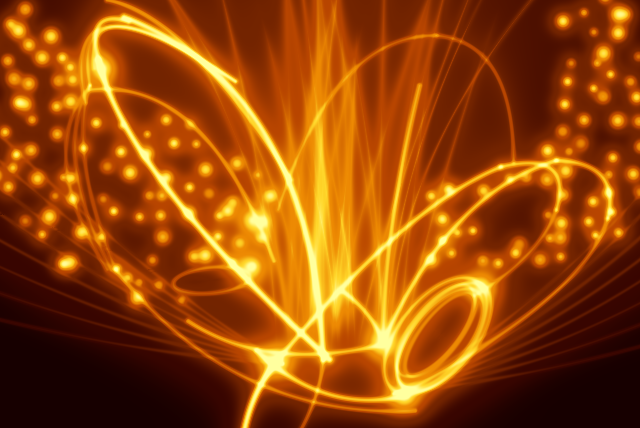
A Shadertoy shader for this background:

```glsl
float hash(float n) {
  n = fract(n * 0.1031);
  n *= n + 33.33;
  return fract(n * (n + n));
}

vec2 hash2(vec2 cell) {
  vec3 q = fract(cell.xyx * vec3(0.1031, 0.103, 0.0973));
  q += dot(q, q.yzx + 33.33);
  return fract((q.xx + q.yz) * q.zy);
}

// Distance to a quadratic Bezier curve: start, control, end
float curveDistance(vec2 p, mat3x2 pts) {
  vec2 u = pts[1] - pts[0], v = pts[2] - pts[1] - u, w = pts[0] - p, t;
  float k = 1.0 / dot(v, v), kx = k * dot(u, v);
  float m = k * (2.0 * dot(u, u) + dot(w, v)) / 3.0 - kx * kx;
  float q = k * dot(w, u) - kx * (kx * kx + 3.0 * m);
  float h = q * q + 4.0 * m * m * m;
  if (h >= 0.0) {
    vec2 x = (vec2(1, -1) * sqrt(h) - q) / 2.0;
    x = sign(x) * pow(abs(x), vec2(1.0 / 3.0));
    t = vec2(x.x + x.y - kx);
  } else {
    float z = sqrt(-m), a = acos(clamp(q / (2.0 * m * z), -1.0, 1.0)) / 3.0;
    t = vec2(2.0 * cos(a), -sqrt(3.0) * sin(a) - cos(a)) * z - kx;
  }
  t = clamp(t, 0.0, 1.0);
  return min(length(w + (2.0 * u + v * t.x) * t.x), length(w + (2.0 * u + v * t.y) * t.y));
}

// Hot core with a soft halo
float glowLine(float d, float power) {
  float width = 0.4 + 0.25 * power;
  return power * (1.5 * exp(-d * d / (width * width)) + 0.36 * exp(-d / 2.4));
}

float stroke(vec2 p, mat3x2 pts, float power) {
  return glowLine(curveDistance(p, pts), power);
}

float ring(vec2 p, vec2 radius, float angle, float power) {
  float c = cos(angle), s = sin(angle);
  p = mat2(c, -s, s, c) * p;
  float k = length(p / radius);
  return glowLine(abs(k - 1.0) * k / max(length(p / (radius * radius)), 0.001), power);
}

float flare(vec2 p, float x, float y) {
  return 2.4 * exp(-length(p - vec2(x, y)) / 2.2);
}

// Oval falloff: center in xy, radii in zw
float blob(vec2 p, vec4 oval) {
  p = (p - oval.xy) / oval.zw;
  return exp(-dot(p, p));
}

float ribbons(vec2 p) {
  // Left loops
  float e = stroke(p, mat3x2(23, 86, 29, 60, 77, 16), 1.2);
  e += stroke(p, mat3x2(29, 96, 73, 79, 75.5, 16), 1.1);
  e += stroke(p, mat3x2(23, 86, 20, 98, 30, 95), 0.8);
  e += stroke(p, mat3x2(25, 100, 43, 97, 68, 58), 0.5);
  e += stroke(p, mat3x2(21, 79, 48, 82, 64, 39), 0.45);
  // Loose strands over and beside them
  for (float i = 0.0; i < 3.0; i++) {
    e += stroke(p, mat3x2(20.0 + i, 76.0 + 4.0 * i, 13.0 + 3.0 * i, 109.0 - 2.0 * i, 55, 81), 0.35);
    e += stroke(p, mat3x2(21, 80, 8.0 + 4.0 * i, 64, 25.0 + i, 37), 0.22);
  }
  // High arch
  e += stroke(p, mat3x2(65, 51, 78, 92, 102, 91.7), 0.3);
  e += stroke(p, mat3x2(102, 91.7, 120, 90, 120, 62), 0.3);
  // Right loops
  e += stroke(p, mat3x2(65, 16, 95, 52, 117, 61), 0.75);
  e += stroke(p, mat3x2(117, 61, 134, 65, 130, 51), 0.7);
  e += stroke(p, mat3x2(130, 51, 126, 40, 111, 31), 0.3);
  e += stroke(p, mat3x2(89.5, 20, 105, 55, 130, 62.5), 0.75);
  e += stroke(p, mat3x2(130, 62.5, 145, 62, 142, 49), 0.7);
  e += stroke(p, mat3x2(142, 49, 137, 31, 94, 8), 0.4);
  // Lower arcs and tails
  e += stroke(p, mat3x2(44, 25, 62, 13, 89.5, 19.5), 0.6);
  e += stroke(p, mat3x2(60, 18, 76, 3, 95, 7.6), 0.8);
  e += stroke(p, mat3x2(27, 37, 55, 2, 97, 4), 0.4);
  e += stroke(p, mat3x2(65, 16, 59, 9, 57, -1), 1.4);
  e += stroke(p, mat3x2(75.5, 16, 75, 8, 70, -1), 0.4);
  e += stroke(p, mat3x2(80, 32, 87, 27, 89.5, 20), 0.7);
  e += stroke(p, mat3x2(89.5, 20, 90, 48, 98, 80), 0.5);
  // Coils
  e += ring(p - vec2(49.5, 34.5), vec2(9, 3), 0.1, 0.3);
  for (float i = 0.0; i < 5.0; i++) {
    vec2 shift = hash2(vec2(i, 3)) - 0.5;
    e += ring(p - vec2(102.5, 21.5) - 4.0 * shift, vec2(16, 8.5) - i, 0.9, 0.5 - 0.06 * i);
  }
  return e;
}

// Rays rising from the middle, and threads sweeping to both sides
float fibers(vec2 p) {
  float e = 0.0, h = max((p.y - 17.0) / 83.0, 0.0);
  for (float i = 1.0; i < 37.0; i++) {
    float base = mix(63.0, 95.0, hash(i)), bend = 1.2 + hash(i + 40.0);
    float lean = (base - 78.0) * 0.7 + 52.0 * (hash(i + 80.0) - 0.5);
    float slope = lean * bend * pow(h, bend - 1.0) / 83.0;
    float d = abs(p.x - base - lean * pow(h, bend)) / sqrt(1.0 + slope * slope);
    float reach = mix(0.5, 1.5, hash(i + 120.0));
    float fade = smoothstep(0.0, 0.2, h) * smoothstep(reach, reach - 0.3, h);
    e += fade * 0.3 * exp(-d / mix(0.3, 1.6, hash(i + 160.0)));
  }
  for (float i = 0.0; i < 8.0; i++) {
    e += stroke(p, mat3x2(66, 15, 34, 17.0 + 2.5 * i, -3, 26.0 + 6.5 * i), 0.09);
    e += stroke(p, mat3x2(92, 8, 125, 12.0 + 2.0 * i, 153, 20.0 + 5.5 * i), 0.09);
  }
  return e;
}

// Glowing dots kept to four oval swarms
float sparks(vec2 p) {
  float e = 0.0, cellSize = 5.2;
  for (int k = 0; k < 9; k++) {
    vec2 cell = floor(p / cellSize) + vec2(k % 3 - 1, k / 3 - 1);
    vec2 c = (cell + 0.1 + 0.8 * hash2(cell + 17.0)) * cellSize, trait = hash2(cell + 71.0);
    float swarm = blob(c, vec4(37, 51, 28, 23)) + blob(c, vec4(6, 79, 10, 24))
      + blob(c, vec4(141, 78, 14, 25)) + blob(c, vec4(118, 48, 24, 13));
    float d = length(p - c), size = mix(0.7, 1.5, trait.y);
    float lit = step(0.37, swarm) * step(0.25, trait.x) * mix(0.2, 1.2, trait.x);
    e += lit * (1.4 * exp(-d * d / (size * size)) + 0.4 * exp(-d * d / 8.0));
  }
  return e;
}

vec3 firePalette(float t) {
  vec3 c = mix(vec3(0.09, 0, 0), vec3(0.22, 0.02, 0), smoothstep(0.0, 0.14, t));
  c = mix(c, vec3(0.45, 0.14, 0), smoothstep(0.14, 0.35, t));
  c = mix(c, vec3(0.72, 0.27, 0), smoothstep(0.35, 0.55, t));
  c = mix(c, vec3(0.93, 0.54, 0.01), smoothstep(0.55, 0.75, t));
  c = mix(c, vec3(1, 0.84, 0.16), smoothstep(0.75, 0.88, t));
  return mix(c, vec3(1, 1, 0.62), smoothstep(0.86, 0.96, t));
}

void mainImage(out vec4 fragColor, in vec2 fragCoord) {
  vec2 p = 100.0 * fragCoord / iResolution.y;
  // Warm haze above a bowl-shaped dark floor
  float x = p.x - 79.0;
  float e = 0.21 * smoothstep(-12.0, 24.0, p.y - 5.0 - 0.0045 * x * x);
  e += 0.42 * blob(p, vec4(80, 42, 27, 40)) + 0.12 * blob(p, vec4(80, 95, 42, 35));
  e += 0.16 * blob(p, vec4(44, 72, 25, 26)) + 0.15 * blob(p, vec4(103, 22, 15, 15));
  e += ribbons(p) + fibers(p) + sparks(p);
  // Hot spots
  e += flare(p, 64.5, 15.5) + flare(p, 94.5, 7.5) + flare(p, 89.5, 20.0) + flare(p, 24.0, 84.0);
  e += flare(p, 59.0, 48.5) + flare(p, 58.5, 37.5) + flare(p, 112.5, 33.0);
  fragColor = vec4(firePalette(1.0 - exp(-e)), 1.0);
}
```
